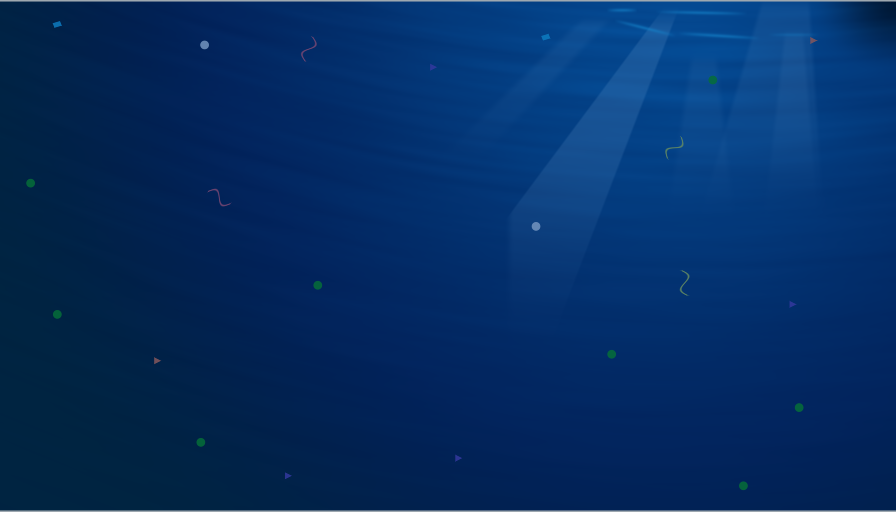
Give the GLSL for this background, as a WebGL 2 fragment shader.

```glsl
#version 300 es
precision highp float;
// Deep water lit from above: a radial glow over navy and teal, slanted light
// shafts, fine surface ripples from stretched gradient noise, and confetti
// scattered on a jittered grid. Lengths are in units of the canvas height.
uniform vec2 u_resolution;
out vec4 fragColor;

const vec3 NAVY = vec3(0.005, 0.113, 0.325);
const vec3 TEAL = vec3(0.0, 0.14, 0.255);
const vec3 GLOW = vec3(0.015, 0.285, 0.57);
const vec3 SHAFT = vec3(0.42, 0.62, 0.82);
const vec3 FOAM = vec3(0.08, 0.52, 0.80);
const vec3 FRAME = vec3(0.62, 0.66, 0.69);

vec2 hash2(vec2 p) {
  vec3 h = fract(p.xyx * vec3(0.1031, 0.1030, 0.0973));
  h += dot(h, h.yzx + 33.33);
  return fract((h.xx + h.yz) * h.zy);
}

float gradientDot(vec2 cell, vec2 offset) {
  return dot(hash2(cell + 57.0) * 2.0 - 1.0, offset);
}

float gradientNoise(vec2 p) {
  vec2 i = floor(p), f = fract(p);
  vec2 u = f * f * f * (f * (f * 6.0 - 15.0) + 10.0);
  vec2 e = vec2(0.0, 1.0);
  float low = mix(gradientDot(i, f), gradientDot(i + e.yx, f - e.yx), u.x);
  float high = mix(gradientDot(i + e.xy, f - e.xy), gradientDot(i + e.yy, f - e.yy), u.x);
  return mix(low, high, u.y);
}

// Radial light that cools into teal far from its source
vec3 water(vec2 p) {
  float d = length((p - vec2(1.31, 1.0)) / vec2(0.76, 0.75));
  vec3 color = mix(NAVY, GLOW, exp(-1.3 * d * d));
  color = mix(color, TEAL, smoothstep(1.1, 1.95, d));
  float corner = length((p - vec2(1.76, 1.0)) / vec2(0.19, 0.15));
  return mix(vec3(0.0, 0.09, 0.20), color, smoothstep(0.0, 1.0, corner));
}

// Shaft between two horizontal spans, fading from range.x down to range.y
float shaft(vec2 p, vec2 topSpan, vec2 lowSpan, vec2 range, float soft) {
  float t = (range.x - p.y) / (range.x - range.y);
  vec2 edge = mix(topSpan, lowSpan, t);
  float inside = smoothstep(-soft, soft, p.x - edge.x) * smoothstep(-soft, soft, edge.y - p.x);
  return inside * smoothstep(-0.02, 0.06, t) * (1.0 - smoothstep(0.25, 1.0, t));
}

// Short tapering stroke; slope tilts it
float streak(vec2 p, vec2 center, float halfLength, float slope) {
  vec2 q = p - center;
  float taper = max(0.0, 1.0 - pow(abs(q.x) / halfLength, 2.0));
  return taper * exp(-pow((q.y - slope * q.x) / 0.0035, 2.0));
}

float ripples(vec2 p) {
  vec2 q = vec2(p.x * 2.2, (p.y - 0.15 * pow(p.x - 1.4, 2.0)) * 34.0);
  float n = gradientNoise(q) + 0.5 * gradientNoise(q * 2.1 + 9.0);
  return n * exp(-1.6 * length((p - vec2(1.25, 0.95)) * vec2(0.8, 1.6)));
}

// Distance to one confetti piece: disc, triangle, ribbon or squiggle
float piece(vec2 q, float kind, float angle) {
  if (kind < 0.36) return length(q) - 0.0085;
  if (kind < 0.60) return max(abs(q.y) + 0.5 * q.x, -q.x) - 0.0045;
  if (kind < 0.78) return max(abs(q.x + 0.4 * q.y) - 0.008, abs(q.y - 0.3 * q.x) - 0.005);
  float c = cos(angle), s = sin(angle);
  q = mat2(c, s, -s, c) * q;
  float wave = abs(q.x - 0.010 * sin(q.y * 130.0)) * 0.7 - 0.0012;
  return max(wave, abs(q.y) - 0.025);
}

vec3 confettiColor(float kind, float pick) {
  vec3 cool = pick < 0.5 ? vec3(0.45, 0.58, 0.75) : vec3(0.02, 0.43, 0.22);
  vec3 warm = pick < 0.5 ? vec3(0.52, 0.34, 0.36) : vec3(0.20, 0.22, 0.62);
  vec3 ribbon = pick < 0.5 ? vec3(0.50, 0.68, 0.85) : vec3(0.05, 0.48, 0.75);
  vec3 thread = pick < 0.5 ? vec3(0.40, 0.55, 0.38) : vec3(0.48, 0.28, 0.45);
  return kind < 0.36 ? cool : kind < 0.60 ? warm : kind < 0.78 ? ribbon : thread;
}

vec3 addConfetti(vec3 color, vec2 p, float pixel) {
  const float CELL = 0.25;
  vec2 cell = floor(p / CELL);
  vec2 place = mix(vec2(0.14), vec2(0.86), hash2(cell + 3.0));
  vec2 traits = hash2(cell + 21.0);
  float present = step(hash2(cell + 40.0).x, 0.88);
  float d = piece(p - (cell + place) * CELL, traits.x, traits.y * 6.2832);
  float cover = 1.0 - smoothstep(-0.6 * pixel, 0.6 * pixel, d);
  return mix(color, confettiColor(traits.x, traits.y), cover * present * 0.85);
}

void main() {
  float pixel = 1.0 / u_resolution.y;
  vec2 p = gl_FragCoord.xy * pixel;
  vec3 color = water(p);
  color += vec3(0.01, 0.06, 0.08) * ripples(p);

  // Light shafts, the widest one cut off along its left side
  float light = 0.20 * shaft(p, vec2(1.291, 1.323), vec2(0.793, 1.068), vec2(0.977, 0.31), 0.003)
      * smoothstep(0.985, 1.005, p.x);
  light += 0.09 * shaft(p, vec2(1.14, 1.193), vec2(0.83, 0.91), vec2(0.965, 0.66), 0.012);
  light += 0.11 * shaft(p, vec2(1.49, 1.58), vec2(1.36, 1.61), vec2(1.0, 0.55), 0.006);
  light += 0.08 * shaft(p, vec2(1.534, 1.568), vec2(1.49, 1.60), vec2(0.94, 0.55), 0.006);
  light += 0.08 * shaft(p, vec2(1.352, 1.398), vec2(1.30, 1.436), vec2(0.89, 0.55), 0.008);
  color = mix(color, SHAFT, light);

  // Bright strokes on the water surface
  float foam = streak(p, vec2(1.215, 0.980), 0.03, 0.0) + streak(p, vec2(1.37, 0.975), 0.09, -0.02);
  foam += streak(p, vec2(1.26, 0.945), 0.06, -0.25) + streak(p, vec2(1.405, 0.930), 0.08, -0.06);
  foam += 0.5 * streak(p, vec2(1.55, 0.932), 0.05, 0.0);
  color = mix(color, FOAM, 0.55 * min(foam, 1.0));

  color = addConfetti(color, p, pixel);
  float border = 1.0 - smoothstep(0.0015, 0.0045, min(p.y, 1.0 - p.y));
  fragColor = vec4(mix(color, FRAME, border), 1.0);
}
```
